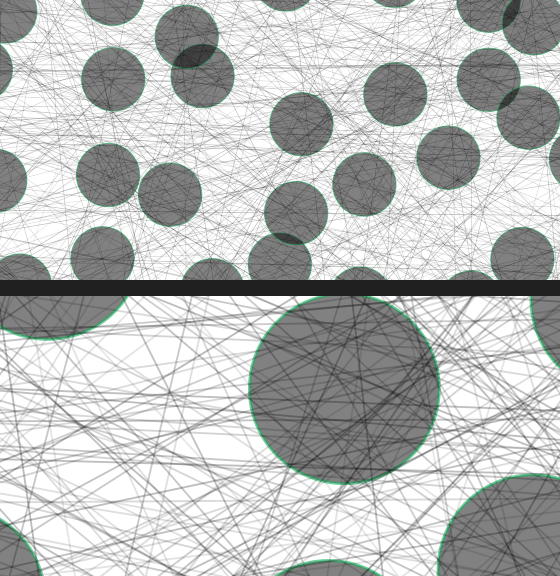
Top, the full canvas; bottom, a detail of the centre.
Reproduce this pattern procedurally as a WebGL 2 fragment shader.

```glsl
#version 300 es
precision highp float;
precision highp int;
// Translucent grey discs with thin green rims over a dense web of hairlines.
// Discs sit in a strongly jittered grid; each disc also sends out a fan of
// straight lines, some through its centre and some pushed well off it.

#define GRID ivec2(7, 4)      // disc cells across and up
#define MARGIN 0.14           // overhang of the grid past the canvas
#define JITTER 0.7            // share of a cell a disc may wander in
#define RADIUS 0.113          // all lengths are in canvas heights
#define DISC_ALPHA 0.495
#define RIM_WIDTH 0.0035
#define RIM_ALPHA 0.6
#define RIM_COLOR vec3(0.08, 0.68, 0.36)
#define FAN_LINES 16          // hairlines per disc
#define LINE_WIDTH 0.0022
#define LINE_ALPHA 0.18
#define LINE_SPREAD 0.9       // greatest distance of a line from its disc

uniform vec2 u_resolution;
out vec4 fragColor;

const float PI = 3.14159265;
const float FLATNESS = 1.4;   // leans the hairlines toward level

// Integer hash giving three values in 0..1
vec3 hash3(int cell, int item) {
  uvec3 v = uvec3(uint(cell), uint(item), 29u) * 1664525u + 1013904223u;
  v.x += v.y * v.z; v.y += v.z * v.x; v.z += v.x * v.y;
  v ^= v >> 16u;
  v.x += v.y * v.z; v.y += v.z * v.x; v.z += v.x * v.y;
  return vec3(v >> 8u) / 16777216.0;
}

// Smooth coverage of a shape from its signed distance
float coverage(float dist, float pixel) {
  return clamp(0.5 - dist / pixel, 0.0, 1.0);
}

vec2 discCenter(int id, float aspect) {
  vec2 cell = vec2(id % GRID.x, id / GRID.x);
  vec2 wander = (hash3(id, 0).xy - 0.5) * JITTER;
  vec2 span = vec2(aspect, 1.0) + 2.0 * MARGIN;
  return (cell + 0.5 + wander) / vec2(GRID) * span - MARGIN;
}

// Light left after the fan of hairlines belonging to one disc
float fanLight(vec2 offset, int id, float pixel) {
  float light = 1.0;
  for (int i = 1; i <= FAN_LINES; i++) {
    vec3 rnd = hash3(id, i);
    float angle = rnd.x * PI;
    vec2 normal = normalize(vec2(-sin(angle), FLATNESS * cos(angle)));
    float side = 2.0 * rnd.y - 1.0;
    float shift = LINE_SPREAD * side * side * side;
    float dist = abs(dot(offset, normal) - shift);
    float alpha = LINE_ALPHA * mix(0.5, 1.5, rnd.z);
    light *= 1.0 - alpha * coverage(dist - 0.5 * LINE_WIDTH, pixel);
  }
  return light;
}

void main() {
  float pixel = 1.0 / u_resolution.y;
  float aspect = u_resolution.x * pixel;
  vec2 p = gl_FragCoord.xy * pixel;

  vec3 color = vec3(1.0);
  float light = 1.0;
  for (int id = 0; id < GRID.x * GRID.y; id++) {
    vec2 offset = p - discCenter(id, aspect);
    float edge = length(offset) - RADIUS;

    // Fill, then rim, so overlaps darken
    color *= 1.0 - DISC_ALPHA * coverage(edge, pixel);
    float rim = coverage(abs(edge) - 0.5 * RIM_WIDTH, pixel);
    color = mix(color, RIM_COLOR, RIM_ALPHA * rim);

    light *= fanLight(offset, id, pixel);
  }

  // Hairlines lie over everything
  fragColor = vec4(color * light, 1.0);
}
```
